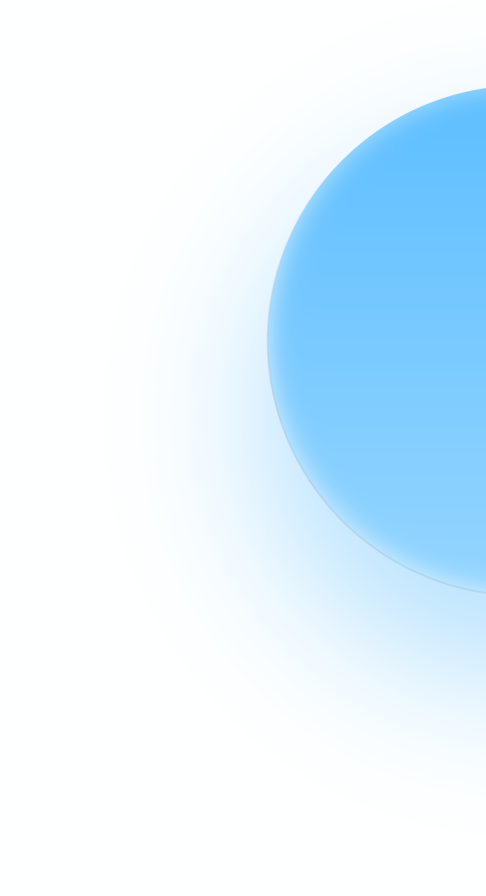
This background is drawn by a Shadertoy shader. Its source:

```glsl
// A glossy sky-blue disc cut by the right edge, with a soft blue shadow on white.

#define CENTER vec2(0.5836, 0.620)  // disc centre, in canvas heights
#define RADIUS 0.2846
#define SHADOW_DROP 0.085
#define SHADOW_BLUR 0.080
#define RIM_WIDTH 0.015
#define RIM_STRENGTH 0.42
#define LINE_WIDTH 0.0013

const vec3 PAPER = vec3(0.997, 1.0, 1.0);
const vec3 SHADOW = vec3(0.72, 0.885, 1.0);
const vec3 DISC_TOP = vec3(0.365, 0.745, 1.0);
const vec3 DISC_BOTTOM = vec3(0.585, 0.835, 1.0);
const vec3 OUTLINE = vec3(0.67, 0.79, 0.89);

// Signed distance to a circle, negative inside
float circle(vec2 p, vec2 center, float radius) {
    return length(p - center) - radius;
}

// Coverage of a Gaussian-blurred edge at distance d
float blurredEdge(float d, float sigma) {
    float x = d / sigma;
    return 0.5 - 0.5 * tanh(clamp(0.798 * (x + 0.0447 * x * x * x), -9.0, 9.0));
}

void mainImage(out vec4 fragColor, in vec2 fragCoord) {
    vec2 p = fragCoord / iResolution.y;
    p.x *= 0.54297 * iResolution.y / iResolution.x;  // keep the layout tied to the right edge
    float pixel = 1.0 / iResolution.y;

    // Shadow below the disc
    float shadowDist = circle(p, CENTER - vec2(0.0, SHADOW_DROP), RADIUS);
    vec3 color = mix(PAPER, SHADOW, blurredEdge(shadowDist, SHADOW_BLUR));

    // Disc body, lighter toward the bottom
    float d = circle(p, CENTER, RADIUS);
    float height = (p.y - CENTER.y) / RADIUS;
    vec3 body = mix(DISC_BOTTOM, DISC_TOP, clamp(0.5 + 0.5 * height, 0.0, 1.0));

    // Pale light along the inner rim
    float depth = max(-d, 0.0) / RIM_WIDTH;
    float rim = RIM_STRENGTH * exp(-depth * (0.7 + 0.5 * depth));
    body = mix(body, vec3(0.95, 0.985, 1.0), rim * mix(1.0, 0.65, smoothstep(0.0, 1.0, height)));
    color = mix(color, body, 1.0 - smoothstep(-0.7 * pixel, 0.7 * pixel, d));

    // Hairline, strongest on the lower half
    float hairline = 1.0 - smoothstep(0.0, LINE_WIDTH + 0.5 * pixel, abs(d));
    color = mix(color, OUTLINE, hairline * 0.65 * smoothstep(0.8, -0.3, height));

    fragColor = vec4(color, 1.0);
}
```
